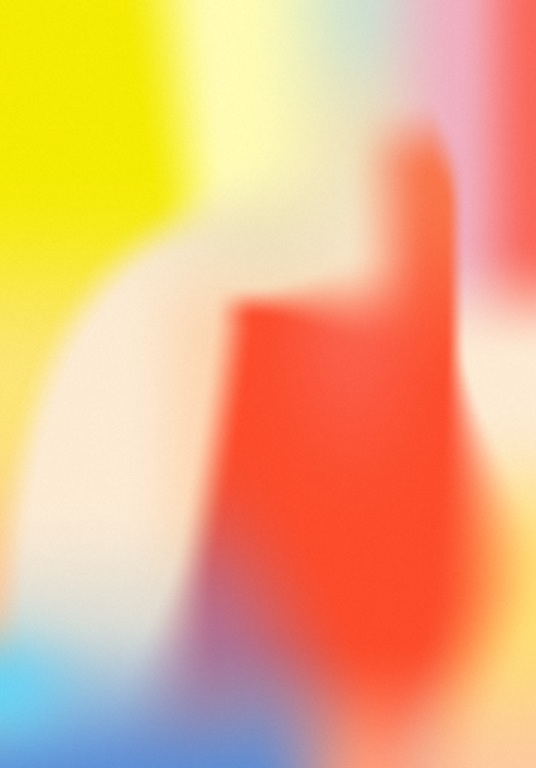
Reproduce this background procedurally as a WebGL 2 fragment shader.

```glsl
#version 300 es
precision highp float;
// Soft blurred colour field: a lemon and pink sky, a cream arch and a red
// double-peaked form over a blue floor. Each layer is a colour blended in by
// smooth ramps and curved edges, all in canvas fractions (origin lower left).

uniform vec2 u_resolution;
out vec4 fragColor;

const vec3 LEMON  = vec3(0.96, 0.925, 0.01);
const vec3 BUTTER = vec3(1.00, 0.985, 0.71);
const vec3 STRAW  = vec3(0.99, 0.90, 0.46);
const vec3 MINT   = vec3(0.81, 0.88, 0.82);
const vec3 BEIGE  = vec3(0.93, 0.88, 0.74);
const vec3 PINK   = vec3(0.94, 0.69, 0.76);
const vec3 CORAL  = vec3(0.98, 0.41, 0.36);
const vec3 CREAM  = vec3(0.99, 0.92, 0.83);
const vec3 PEACH  = vec3(0.99, 0.79, 0.62);
const vec3 GOLD   = vec3(1.00, 0.87, 0.46);
const vec3 RED    = vec3(0.99, 0.295, 0.165);
const vec3 ORANGE = vec3(0.98, 0.46, 0.29);
const vec3 MAUVE  = vec3(0.71, 0.44, 0.56);
const vec3 MIST   = vec3(0.84, 0.85, 0.83);
const vec3 BLUE   = vec3(0.35, 0.55, 0.84);
const vec3 CYAN   = vec3(0.38, 0.84, 0.98);

// Smooth ramp from 0 at a to 1 at b; a may exceed b.
float fade(float a, float b, float x) {
  float t = clamp((x - a) / (b - a), 0.0, 1.0);
  return t * t * (3.0 - 2.0 * t);
}

// Elliptical Gaussian falloff.
float glow(vec2 p, vec2 centre, vec2 radius) {
  vec2 d = (p - centre) / radius;
  return exp(-dot(d, d));
}

float hash(vec2 p) {
  vec3 q = fract(p.xyx * 0.1031);
  q += dot(q, q.yzx + 33.33);
  return fract((q.x + q.y) * q.z);
}

// Lemon to pink across the top, straw on the left, cream and gold on the right.
vec3 backdrop(vec2 p) {
  vec3 veil = mix(BEIGE, MINT, fade(0.80, 1.0, p.y));
  vec3 sky = mix(BUTTER, veil, fade(0.45, 0.70, p.x));
  sky = mix(sky, PINK, fade(0.66, 0.86, p.x));
  sky = mix(sky, CORAL, fade(0.85, 1.0, p.x));

  vec3 right = mix(sky, CREAM, fade(0.69, 0.53, p.y));
  right = mix(right, GOLD, fade(0.48, 0.25, p.y));
  right = mix(right, PEACH, fade(0.20, -0.02, p.y));

  vec3 left = mix(LEMON, STRAW, fade(0.79, 0.50, p.y));
  left = mix(left, PEACH, fade(0.50, 0.20, p.y));
  float slant = 0.23 * (1.0 - p.y);
  return mix(right, left, fade(0.40 + 0.5 * slant, 0.22 + slant, p.x));
}

// Superellipse shoulder, sharper on the left than along its top.
float archMask(vec2 p) {
  vec2 q = max(vec2(0.613 - p.x, p.y - 0.167) / vec2(0.595, 0.58), 0.0);
  float radius = pow(pow(q.x, 2.5) + pow(q.y, 2.5), 0.4);
  float blur = mix(0.06, 0.15, fade(0.25, 0.60, p.x));
  return fade(1.0 + blur, 1.0 - blur, radius) * fade(0.86, 0.70, p.x);
}

vec3 archColour(vec2 p) {
  vec3 c = mix(CREAM, BEIGE, glow(p, vec2(0.50, 0.72), vec2(0.20, 0.12)));
  c = mix(c, PEACH, 0.65 * fade(0.22, 0.42, p.x) * fade(0.70, 0.55, p.y));
  return mix(c, MIST, fade(0.36, 0.12, p.y));
}

// A low left lobe joined to a tall column, cut by one shared right edge.
float redMask(vec2 p) {
  float drop = max(0.57 - p.y, 0.0);
  float leftEdge = 0.435 - 0.18 * drop - 0.20 * drop * drop;
  float leftBlur = mix(0.042, 0.10, fade(0.28, 0.08, p.y));
  float spread = fade(0.48, 0.70, p.x);
  float lobe = fade(leftEdge - leftBlur, leftEdge + leftBlur, p.x)
             * fade(0.63 + 0.04 * spread, 0.585 - 0.04 * spread, p.y);

  float shoulder = 0.05 * fade(0.80, 0.86, p.x);
  float column = fade(0.64, 0.81, p.x)
               * fade(0.875 - shoulder, 0.77 - shoulder, p.y);

  float rightEdge = 0.851 + 0.06 * fade(0.55, 0.27, p.y)
                  - 0.10 * fade(0.25, 0.0, p.y);
  float rightBlur = mix(0.02, 0.11, fade(0.56, 0.25, p.y));
  float side = fade(rightEdge + rightBlur, rightEdge - rightBlur, p.x);
  return (1.0 - (1.0 - lobe) * (1.0 - column)) * side;
}

vec3 redColour(vec2 p) {
  vec3 c = mix(RED, ORANGE, fade(0.48, 0.76, p.y) * fade(0.50, 0.68, p.x));
  c = mix(c, CORAL, 0.6 * glow(p, vec2(0.66, 0.55), vec2(0.12, 0.14)));
  // Mauve gathers below a diagonal leaning toward the lower right.
  float diagonal = p.x - 0.40 - 0.60 * (0.414 - p.y);
  c = mix(c, MAUVE, fade(0.13, -0.15, diagonal) * fade(0.46, 0.16, p.y));
  return mix(c, vec3(0.99, 0.61, 0.48), fade(0.17, -0.02, p.y));
}

void main() {
  vec2 p = gl_FragCoord.xy / u_resolution;
  vec3 colour = mix(backdrop(p), archColour(p), archMask(p));
  colour = mix(colour, redColour(p), redMask(p));

  // Blue floor and the cyan light at its left end.
  float floorLight = fade(0.20, -0.03, p.y) * fade(0.70, 0.46, p.x);
  colour = mix(colour, BLUE, floorLight);
  colour = mix(colour, CYAN, 0.9 * glow(p, vec2(-0.02, 0.10), vec2(0.15, 0.075)));

  // Fine paper grain.
  float grain = hash(floor(p * vec2(358.0, 512.0))) - 0.5;
  fragColor = vec4(colour + 0.014 * grain, 1.0);
}
```
